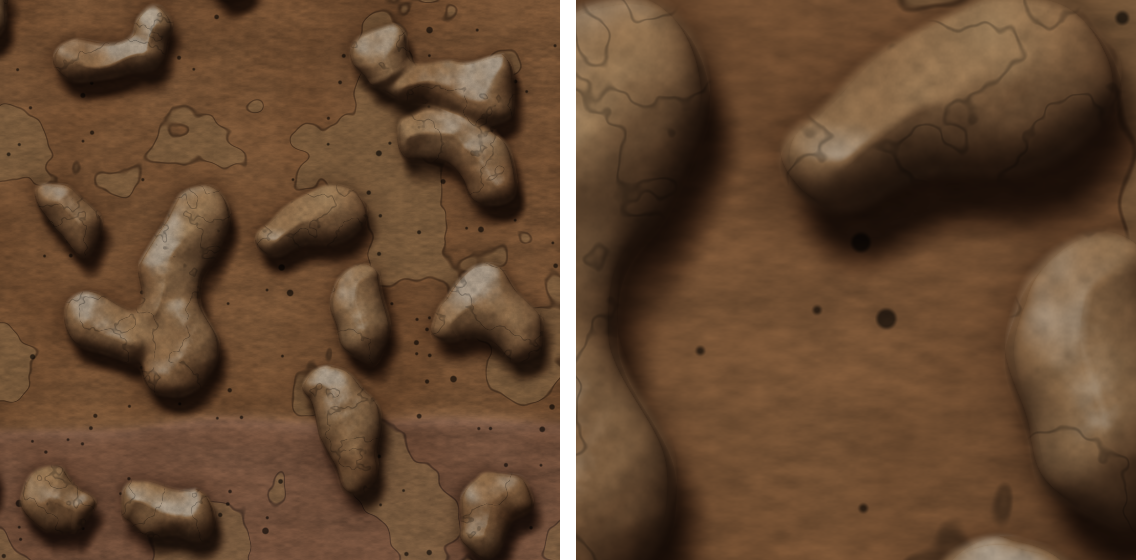
Left: the whole. Right: its middle third, enlarged.
This texture is drawn by a Shadertoy shader. Its source:

```glsl
// Rounded, worm-like casts raised on a brown sandstone slab, lit from above.

float hash(vec2 p) {
    return fract(sin(dot(p, vec2(127.1, 311.7))) * 43758.5453);
}

float noise(vec2 p) {
    vec2 i = floor(p), f = fract(p);
    f = f * f * (3.0 - 2.0 * f);
    return mix(mix(hash(i), hash(i + vec2(1, 0)), f.x),
               mix(hash(i + vec2(0, 1)), hash(i + vec2(1, 1)), f.x), f.y);
}

float fbm(vec2 p) {
    float sum = 0.0, amp = 0.5;
    for (int i = 0; i < 4; i++) {
        sum += amp * noise(p);
        p = p * 2.03 + 17.3;
        amp *= 0.5;
    }
    return sum / 0.9375;
}

float smoothMin(float a, float b, float k) {
    float h = max(k - abs(a - b), 0.0) / k;
    return min(a, b) - h * h * k * 0.25;
}

// Capsule whose radius changes from ra to rb
float taperedCapsule(vec2 p, vec2 a, vec2 b, float ra, float rb) {
    vec2 ab = b - a;
    float t = clamp(dot(p - a, ab) / dot(ab, ab), 0.0, 1.0);
    return length(p - a - ab * t) - mix(ra, rb, t);
}

// Signed distance to the casts: one bent chain per cell, fused where they touch
float casts(vec2 p) {
    p += 0.16 * (vec2(noise(p * 3.5), noise(p * 3.5 + 40.0)) - 0.5);
    float d = 1.0;
    for (int j = -1; j <= 1; j++)
    for (int i = -1; i <= 1; i++) {
        vec2 cell = floor(p) + vec2(i, j);
        if (hash(cell + 9.1) < 0.13) continue;
        float angle = 6.283 * hash(cell + 3.7);
        float bend = angle + 2.6 * (hash(cell + 6.2) - 0.5);
        vec2 a = cell + 0.5 + 0.5 * (vec2(hash(cell), hash(cell + 21.4)) - 0.5);
        vec2 b = a + (0.06 + 0.44 * hash(cell + 5.3)) * vec2(cos(angle), sin(angle));
        vec2 c = b + 0.28 * vec2(cos(bend), sin(bend));
        float ra = 0.15 + 0.11 * hash(cell + 1.9);
        float rb = 0.11 + 0.11 * hash(cell + 2.8);
        d = smoothMin(d, taperedCapsule(p, a, b, ra, rb), 0.12);
        if (hash(cell + 8.6) > 0.45)
            d = smoothMin(d, taperedCapsule(p, b, c, rb, 0.13), 0.12);
    }
    return d;
}

// Domed relief with small lumps
float relief(vec2 p) {
    float t = clamp(-casts(p) / 0.23, 0.0, 1.0);
    return 0.21 * sqrt(t * (2.0 - t)) + 0.035 * t * fbm(p * 7.0);
}

void mainImage(out vec4 fragColor, in vec2 fragCoord) {
    vec2 uv = fragCoord / iResolution.y;
    vec2 p = uv * 4.0 + vec2(3.0, 7.0);
    float d = casts(p);
    float cover = smoothstep(0.015, -0.025, d);

    // Slab: horizontal grain, stains and a dusty greyish bed
    float grain = fbm(uv * vec2(70.0, 150.0));
    float streak = fbm(uv * vec2(6.0, 45.0) + 5.0);
    float stain = fbm(uv * 7.0 + 30.0);
    vec3 slab = mix(vec3(0.38, 0.25, 0.15), vec3(0.48, 0.34, 0.22), stain);
    slab *= 0.74 + 0.3 * grain + 0.24 * streak;
    float bedEdge = 0.24 + 0.03 * (noise(vec2(uv.x * 5.0, 2.0)) - 0.5);
    float bed = smoothstep(bedEdge + 0.012, bedEdge - 0.01, uv.y);
    slab = mix(slab, slab * vec3(0.98, 0.99, 1.16), bed);
    slab += 0.07 * exp(-pow((uv.y - bedEdge) / 0.018, 2.0)) * streak;

    // Thin flat crusts with a dark rim
    float crust = fbm(uv * 5.5 + 11.0) - 0.64;
    slab = mix(slab, vec3(0.47, 0.36, 0.24) * (0.85 + 0.3 * grain), 0.7 * smoothstep(0.0, 0.012, crust));
    slab *= 1.0 - 0.3 * smoothstep(0.012, 0.0, abs(crust));

    // Scattered pits
    vec2 pitCell = floor(uv * 45.0);
    vec2 pitPos = 0.3 + 0.4 * vec2(hash(pitCell + 4.0), hash(pitCell + 14.0));
    float pitSize = 0.08 + 0.2 * pow(hash(pitCell + 24.0), 3.0);
    float pit = smoothstep(pitSize + 0.1, pitSize - 0.05, length(fract(uv * 45.0) - pitPos));
    slab *= 1.0 - 0.6 * pit * step(0.92, hash(pitCell + 34.0));

    // Cast shadow and contact darkening
    float shadow = smoothstep(0.05, -0.07, casts(p + vec2(-0.05, 0.12)));
    float slabLight = (1.0 - 0.72 * shadow) * (1.0 - 0.25 * exp(-max(d, 0.0) * 16.0));

    // Relief lighting
    vec2 e = vec2(0.022, 0.0);
    vec2 slope = vec2(relief(p + e.xy) - relief(p - e.xy), relief(p + e.yx) - relief(p - e.yx)) / (2.0 * e.x);
    vec3 normal = normalize(vec3(-slope, 1.0));
    float facing = dot(normal, normalize(vec3(-0.25, 0.6, 0.75))) / 0.75;
    float castLight = 0.26 + 0.8 * smoothstep(-0.25, 1.35, facing);

    // Cast surface: ochre skin, fine cracks and pale dust on the upper faces
    float mottling = fbm(p * 3.0 + 8.0);
    vec3 skin = mix(vec3(0.47, 0.33, 0.21), vec3(0.56, 0.45, 0.32), mottling);
    float dust = smoothstep(0.85, 1.25, facing) * smoothstep(0.35, 0.65, fbm(p * 2.2 + 50.0));
    skin = mix(skin, vec3(0.62, 0.58, 0.53), 0.75 * dust);
    float crack = abs(fbm(p * 4.0 + 70.0) - 0.5);
    skin *= 1.0 - 0.22 * smoothstep(0.02, 0.0, crack);
    skin *= 0.86 + 0.28 * fbm(uv * 110.0);

    vec3 color = mix(slab, skin, cover);
    float light = mix(slabLight, castLight, cover);
    color *= pow(vec3(light), vec3(1.0, 1.15, 1.25));
    fragColor = vec4(color, 1.0);
}
```
